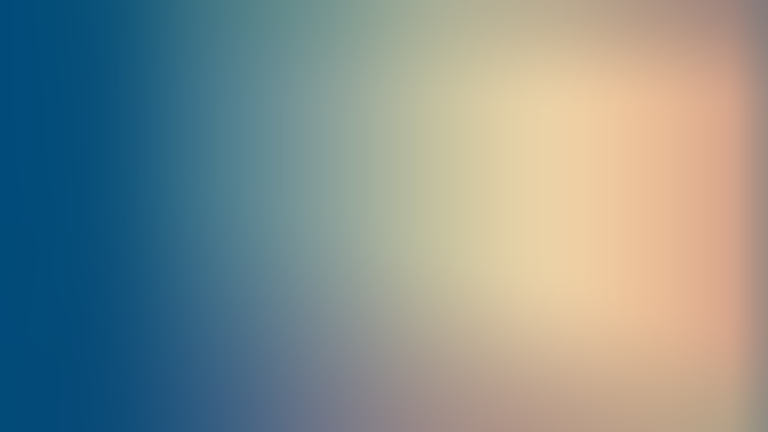
Give the GLSL for this background, as a Shadertoy shader.

```glsl
#define STOPS 8
#define TOP_FADE vec2(0.73, 1.03)
#define BOTTOM_START -0.05
#define BOTTOM_REACH_LEFT 0.75
#define BOTTOM_REACH_RIGHT 0.25
#define SIDE_FADE vec2(0.94, 1.02)
#define SIDE_STRENGTH 0.58
#define SIDE_COLOR vec3(110.0, 118.0, 122.0)

// Colour stops from left to right, in 8-bit units
const vec3 upperStops[STOPS] = vec3[STOPS](
    vec3(0, 75, 122), vec3(14, 85, 122), vec3(70, 121, 134), vec3(118, 149, 143),
    vec3(168, 173, 150), vec3(184, 170, 144), vec3(172, 147, 131), vec3(150, 126, 122));
const vec3 middleStops[STOPS] = vec3[STOPS](
    vec3(0, 75, 122), vec3(14, 84, 124), vec3(75, 124, 142), vec3(138, 160, 154),
    vec3(197, 193, 160), vec3(235, 209, 166), vec3(233, 188, 150), vec3(208, 158, 136));
const vec3 lowerStops[STOPS] = vec3[STOPS](
    vec3(2, 74, 120), vec3(12, 76, 121), vec3(56, 94, 130), vec3(114, 118, 135),
    vec3(157, 138, 135), vec3(179, 151, 135), vec3(186, 161, 136), vec3(172, 160, 135));

// Catmull-Rom curve through evenly spaced stops
vec3 ramp(vec3 stops[STOPS], float u) {
    float position = clamp(u, 0.0, 1.0) * float(STOPS - 1);
    int i = min(int(position), STOPS - 2);
    float t = position - float(i);
    vec3 a = stops[max(i - 1, 0)];
    vec3 b = stops[i];
    vec3 c = stops[i + 1];
    vec3 d = stops[min(i + 2, STOPS - 1)];
    return b + 0.5 * t * (c - a + t * (2.0 * a - 5.0 * b + 4.0 * c - d
                       + t * (3.0 * (b - c) + d - a)));
}

void mainImage(out vec4 fragColor, in vec2 fragCoord) {
    vec2 uv = fragCoord / iResolution.xy;

    // Warm centre glow fading into the duller upper and lower bands
    float bottomReach = mix(BOTTOM_REACH_LEFT, BOTTOM_REACH_RIGHT, uv.x);
    float lower = 1.0 - smoothstep(BOTTOM_START, bottomReach, uv.y);
    float upper = smoothstep(TOP_FADE.x, TOP_FADE.y, uv.y);
    vec3 color = ramp(middleStops, uv.x);
    color = mix(color, ramp(lowerStops, uv.x), lower);
    color = mix(color, ramp(upperStops, uv.x), upper);

    // Narrow grey falloff on the right side
    float side = SIDE_STRENGTH * smoothstep(SIDE_FADE.x, SIDE_FADE.y, uv.x);
    color = mix(color, SIDE_COLOR, side);

    fragColor = vec4(clamp(color / 255.0, 0.0, 1.0), 1.0);
}
```
